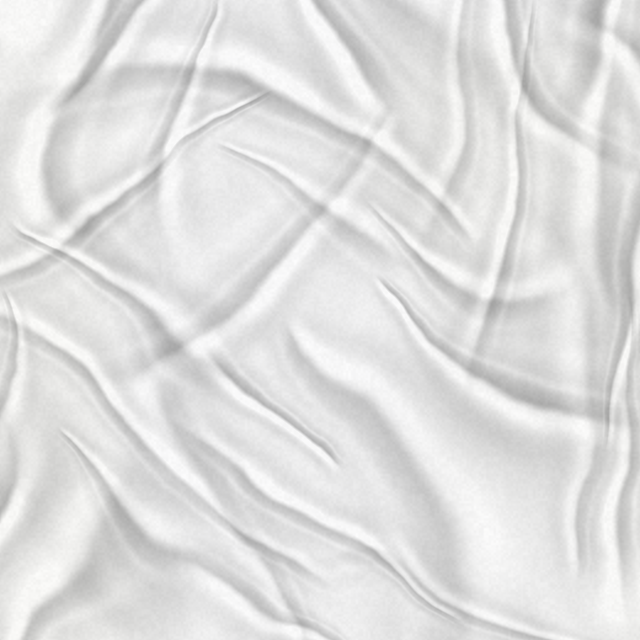
Reproduce this texture procedurally as a WebGL 1 fragment shader.

```glsl
precision highp float;
// White satin draped in soft folds. Each fold is a curved stroke that starts as
// a pinched crease and fans out, with glossy ridges beside a shaded trough.
// Broad folds lie under narrow ones on a sheet with silky bands and fine weave.

uniform vec2 u_resolution;

const int   FOLD_COUNT   = 32;
const float BROAD_FOLDS  = 11.0;    // the first folds are longer and wider
const float BROAD_SCALE  = 2.0;
const float SEED         = 7.0;
const float SHEET_TONE   = 0.928;   // average brightness of the flat cloth
const float SHEET_VARY   = 0.21;    // broad light and shade
const float SHEEN        = 0.028;   // silky bands in the sheet
const float GLOSS        = 0.090;   // bright ridge of a fold
const float GLINT        = 0.085;   // thin light line inside the trough
const float SHADE        = 0.185;   // dark trough of a fold
const float PANEL        = 0.055;   // long dim slope beyond the trough
const float UNDERSHADE   = 0.080;   // dim flank behind the ridge
const float BOUNCE       = 0.060;   // light returned past the trough
const float CREASE_WIDTH = 0.0045;  // pinched end
const float FAN_WIDTH    = 0.020;   // open end
const float WEAVE        = 0.042;
const float WEAVE_SCALE  = 260.0;
const float DIAGONAL     = -0.72;   // the two main fold directions, radians
const float STEEP        = 1.23;
const vec3  NEUTRAL_TINT = vec3(1.0, 1.0, 1.002);
const vec3  WARM_TINT    = vec3(1.0, 0.999, 0.991);

float hash(vec2 p) {
  vec3 q = fract(vec3(p.xyx) * 0.1031);
  q += dot(q, q.yzx + 33.33);
  return fract((q.x + q.y) * q.z);
}

float noise(vec2 p) {
  vec2 i = floor(p);
  vec2 f = fract(p);
  f = f * f * f * (f * (f * 6.0 - 15.0) + 10.0);
  return mix(mix(hash(i), hash(i + vec2(1.0, 0.0)), f.x),
             mix(hash(i + vec2(0.0, 1.0)), hash(i + vec2(1.0, 1.0)), f.x), f.y);
}

vec2 noise2(vec2 p) {
  return vec2(noise(p), noise(p + vec2(41.0, 17.0))) - 0.5;
}

// Bell curve centred on c
float bell(float x, float c, float width) {
  float d = (x - c) / width;
  return exp(-d * d);
}

// Tone change across a fold, x measured in fold widths
float foldProfile(float x) {
  float edge = smoothstep(-0.35, 0.6, x);
  float beyond = max(x - 0.3, 0.0);
  float dark = edge * (SHADE * exp(-0.6 * beyond) + PANEL * exp(-0.12 * beyond));
  return GLOSS * bell(x, -0.9, 0.75) + GLINT * bell(x, 2.0, 0.45) - dark
       - UNDERSHADE * bell(x, -2.9, 1.3) + BOUNCE * bell(x, 4.6, 1.2);
}

// Broad light on the unfolded sheet, stretched along the diagonal
float sheetTone(vec2 p) {
  vec2 along = vec2(cos(DIAGONAL), sin(DIAGONAL));
  vec2 q = vec2(dot(p, along), dot(p, vec2(-along.y, along.x)));
  float n = 0.68 * noise(q * vec2(2.4, 4.2) + SEED)
          + 0.32 * noise(q * vec2(6.0, 9.0) + SEED + 20.0);
  return SHEET_TONE + SHEET_VARY * (n - 0.5) + SHEEN * sin(19.0 * n);
}

// Lays fold number id over the tone already present
float addFold(float tone, vec2 p, float id) {
  vec2 key = vec2(id + SEED, 3.0 * SEED);
  float r1 = hash(key);
  float r2 = hash(key + vec2(0.0, 11.0));
  float r3 = hash(key + vec2(0.0, 23.0));
  float r4 = hash(key + vec2(0.0, 37.0));
  float r5 = hash(key + vec2(0.0, 53.0));
  float broad = 1.0 - step(BROAD_FOLDS, id);

  // Evenly spread centres; folds stand steeper near the sides and the top
  vec2 centre = fract(vec2(0.7549, 0.5698) * (id + 0.5)) * 1.1 - 0.05;
  float steepness = 0.08 + 1.5 * abs(centre.x - 0.5) + 0.5 * (centre.y - 0.5);
  float steepAngle = STEEP + 0.5 * (centre.x - 0.5);
  float angle = mix(0.2, 0.8, r1) < steepness ? steepAngle : DIAGONAL;
  angle += 0.6 * (r2 - 0.5);
  vec2 dir = vec2(cos(angle), sin(angle)) * (r3 < 0.5 ? -1.0 : 1.0);
  float len = mix(0.36, 0.78, r4) * mix(1.0, 1.45, broad);

  // Bent spine that hooks toward its open end
  vec2 rel = p - centre;
  float u = dot(rel, dir);
  float t = u / len + 0.5;
  float bend = 0.9 * (r5 - 0.5);
  float hook = 4.8 * (r2 - 0.5);
  float s = max(t - 0.6, 0.0);
  float slope = 2.0 * bend * u / len + 2.0 * hook * s;
  float v = dot(rel, vec2(-dir.y, dir.x)) - bend * u * u / len - hook * len * s * s;
  float dist = v * inversesqrt(1.0 + slope * slope);

  float open = smoothstep(0.0, 0.85, t);
  float width = mix(CREASE_WIDTH, FAN_WIDTH * mix(0.5, 1.4, r3), open)
              * mix(1.0, BROAD_SCALE, broad);
  float x = dist / width * (r4 < 0.4 ? -1.0 : 1.0);
  float taper = smoothstep(0.0, 0.1, t) * (1.0 - smoothstep(0.65, 1.0, t));
  float cover = taper * exp(-0.03 * x * x);
  float strength = mix(0.55, 1.1, r5);
  float folded = mix(tone, SHEET_TONE, 0.45) + strength * foldProfile(x);
  return mix(tone, folded, cover);
}

void main() {
  vec2 p = gl_FragCoord.xy / min(u_resolution.x, u_resolution.y);

  // Wandering cloth, with slightly ragged fold edges
  vec2 cloth = p + 0.11 * noise2(p * 3.0 + SEED) + 0.022 * noise2(p * 10.0)
             + 0.003 * noise2(p * 45.0);

  float tone = sheetTone(cloth);
  for (int i = 0; i < FOLD_COUNT; i++) {
    tone = addFold(tone, cloth, float(i));
  }

  // Fine satin grain
  float grain = 0.6 * noise(p * WEAVE_SCALE) + 0.4 * noise(p * WEAVE_SCALE * 0.45 + 9.0);
  tone = clamp(tone, 0.66, 0.97) + WEAVE * (grain - 0.5);

  vec3 tint = mix(NEUTRAL_TINT, WARM_TINT, smoothstep(0.3, 0.75, noise(p * 2.5 + 5.0)));
  gl_FragColor = vec4(min(tone, 0.99) * tint, 1.0);
}
```
